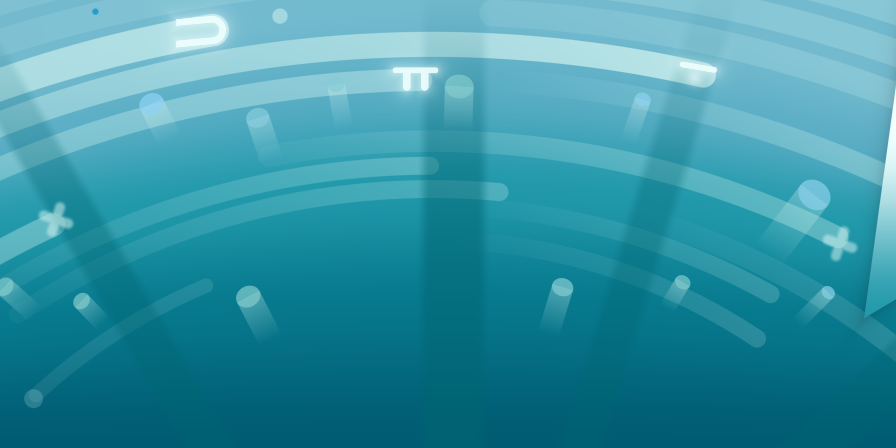
Give the GLSL for this background, as a Shadertoy shader.

```glsl
// Teal dome of nested light trails, crossed by soft shadow beams and small glowing tubes.
// Each trail is a round-ended circular arc; lower arcs have smaller radii.
// Units: 100 = canvas height, x to the right, y downward from the top edge.

const vec3 SKY_TOP = vec3(0.45, 0.73, 0.81);
const vec3 SKY_LOW = vec3(0.35, 0.68, 0.77);
const vec3 TEAL = vec3(0.13, 0.60, 0.67);
const vec3 DEEP = vec3(0.03, 0.48, 0.56);
const vec3 FLOOR = vec3(0.00, 0.36, 0.45);
const vec3 SHADOW = vec3(0.00, 0.40, 0.45);
const vec3 TRAIL = vec3(0.80, 0.94, 0.93);
const vec3 CAP_SKY = vec3(0.55, 0.82, 0.96);
const vec3 CAP_MINT = vec3(0.50, 0.79, 0.79);
const vec3 DOT_BLUE = vec3(0.10, 0.60, 0.82);
const vec3 GLOW = vec3(0.94, 1.00, 1.00);

const float CENTER_X = 96.5;        // symmetry axis of the dome
const float RADIUS_AT_TOP = 302.0;  // radius of the arc that touches y = 0
const float RADIUS_SHRINK = 3.2;    // radius lost per unit of depth
const vec2 VANISH = vec2(99.0, 151.0);

// Trails: crest y, half width, first x, last x; then opacity at both ends
const vec4 TRAILS[12] = vec4[](
    vec4(2.6, 3.6, -20, 47.5), vec4(9.9, 2.8, -20, 157), vec4(17.8, 2.5, -20, 94),
    vec4(17.5, 2.5, 112, 220), vec4(31.5, 2.4, 60, 187), vec4(31.5, 2.6, -20, 12),
    vec4(37, 2, 0, 96), vec4(42.2, 2, 4, 111.5), vec4(46, 2, 104, 172),
    vec4(53.6, 2, 100, 169), vec4(53.6, 1.6, 8, 46), vec4(42, 2.4, 140, 210));
const vec2 TRAIL_ALPHA[12] = vec2[](
    vec2(0.62, 0.70), vec2(0.35, 0.80), vec2(0.30, 0.45), vec2(0.0, 0.45),
    vec2(0.05, 0.36), vec2(0.32, 0.38), vec2(0.06, 0.30), vec2(0.04, 0.27),
    vec2(0.0, 0.20), vec2(0.0, 0.18), vec2(0.09, 0.12), vec2(0.0, 0.20));

// Tubes: cap centre, radius, tail length; ordered from sky blue to mint
const vec4 TUBES[12] = vec4[](
    vec4(33.8, 23.2, 2.8, 9), vec4(143.5, 22.2, 1.8, 10), vec4(181.8, 43.5, 3.8, 17),
    vec4(184.9, 65.3, 1.6, 10), vec4(57.5, 26.3, 2.6, 10), vec4(75, 18.8, 2, 10),
    vec4(125.6, 64.1, 2.4, 11), vec4(1, 64, 2.2, 9), vec4(102.5, 19.3, 3.2, 10),
    vec4(55.4, 66.2, 2.8, 11), vec4(152.4, 63, 1.8, 7), vec4(18.2, 67.2, 2, 7));

// Beams: x at top, x at bottom, half width, opacity
const vec4 BEAMS[4] = vec4[](vec4(-11, 47, 5.5, 0.40), vec4(101.5, 101, 6.8, 0.55),
    vec4(160, 129.5, 4.6, 0.38), vec4(288, 182, 8, 0.35));
// Dots: centre, radius, opacity
const vec4 DOTS[3] = vec4[](vec4(21.3, 2.6, 0.7, 0.9), vec4(62.5, 3.6, 1.7, 0.55),
    vec4(7.5, 89, 2.1, 0.2));

float fill(float d, float soft) { return 1.0 - smoothstep(-soft, soft, d); }

float segment(vec2 p, vec2 a, vec2 b) {
    vec2 ab = b - a;
    return length(p - a - ab * clamp(dot(p - a, ab) / dot(ab, ab), 0.0, 1.0));
}

// Opacity of one round-ended arc
float trail(vec2 p, vec4 s, vec2 alpha, float aa) {
    float radius = RADIUS_AT_TOP - RADIUS_SHRINK * s.x;
    vec2 center = vec2(CENTER_X, s.x + radius);
    float x = clamp(center.x + radius * normalize(p - center).x, s.z, s.w);
    float dx = x - center.x;
    vec2 nearest = vec2(x, center.y - sqrt(radius * radius - dx * dx));
    return fill(length(p - nearest) - s.y, aa) * mix(alpha.x, alpha.y, (x - s.z) / (s.w - s.z));
}

float plusShape(vec2 p, vec2 c) {
    vec2 arm = vec2(2.7, 0.9);
    return min(segment(p, c - arm, c + arm),
               segment(p, c - arm.yx * vec2(-1, 1), c + arm.yx * vec2(-1, 1))) - 1.1;
}

void mainImage(out vec4 fragColor, in vec2 fragCoord) {
    float aa = 75.0 / iResolution.y;
    vec2 p = fragCoord * 100.0 / iResolution.y;
    p.y = 100.0 - p.y;

    // Domed backdrop, flattening toward the floor
    float side = (p.x - CENTER_X) / 100.0, y = p.y / 100.0;
    float depth = y - 0.2 * side * side * (1.0 - y);
    vec3 col = mix(SKY_TOP, SKY_LOW, smoothstep(0.0, 0.23, depth));
    col = mix(col, TEAL, smoothstep(0.18, 0.43, depth));
    col = mix(col, DEEP, smoothstep(0.40, 0.68, depth));
    col = mix(col, FLOOR, smoothstep(0.62, 1.0, depth));

    // Faint outer rings and trails
    for (int i = 0; i < 4; i++) {
        vec4 ring = vec4(2.6 - 8.0 * float(i), 3.0, i == 0 ? 110.0 : -20.0, 220.0);
        col = mix(col, TRAIL, trail(p, ring, vec2(0.12, 0.26), aa));
    }
    for (int i = 0; i < 12; i++) col = mix(col, TRAIL, trail(p, TRAILS[i], TRAIL_ALPHA[i], aa));

    // Shadow beams, stronger with depth
    for (int i = 0; i < 4; i++) {
        float d = abs(p.x - mix(BEAMS[i].x, BEAMS[i].y, y)) - BEAMS[i].z;
        col = mix(col, SHADOW, fill(d, 1.6) * BEAMS[i].w * smoothstep(-0.1, 0.55, y));
    }

    // Tubes with tails pointing to the vanishing point
    for (int i = 0; i < 12; i++) {
        vec4 t = TUBES[i];
        vec2 dir = normalize(VANISH - t.xy), q = p - t.xy;
        vec2 local = vec2(dot(q, vec2(dir.y, -dir.x)), dot(q, dir));
        vec3 tint = mix(CAP_SKY, CAP_MINT, float(i) / 7.0 > 1.0 ? 1.0 : float(i) / 7.0);
        float tail = fill(abs(local.x) - t.z, aa) * step(0.0, local.y);
        col = mix(col, TRAIL, 0.36 * tail * clamp(1.0 - local.y / t.w, 0.0, 1.0));
        col = mix(col, tint, 0.72 * fill(length(local * vec2(1.0, 1.2)) - t.z, aa));
    }
    for (int i = 0; i < 3; i++)
        col = mix(col, i == 0 ? DOT_BLUE : TRAIL, DOTS[i].w * fill(length(p - DOTS[i].xy) - DOTS[i].z, aa));

    // Glowing trail tips: open hook, comb and slanted bar
    float hook = abs(segment(p, vec2(30, 8.3), vec2(47.3, 6.7)) - 2.4) - 0.8;
    float tips = max(hook, 39.3 - p.x);
    tips = min(tips, segment(p, vec2(88.3, 15.7), vec2(97.2, 15.7)) - 0.7);
    for (float x = 90.8; x < 96.0; x += 4.0)
        tips = min(tips, segment(p, vec2(x, 16.5), vec2(x, 19.4)) - 0.9);
    tips = min(tips, segment(p, vec2(152.4, 14.4), vec2(159.4, 15.6)) - 0.7);
    float halo = 0.40 * exp(-0.7 * max(tips, 0.0));
    halo += 0.45 * exp(-0.35 * dot(p - vec2(155, 17.5), p - vec2(155, 17.5)));
    col = mix(col, GLOW, min(max(halo, 0.92 * fill(tips, aa)), 1.0));
    float crosses = min(plusShape(p, vec2(12.5, 49)), plusShape(p, vec2(187.5, 54.4)));
    col = mix(col, TRAIL, 0.55 * fill(crosses, 0.6));

    // Bright slanted panel at the right edge
    float panel = max(200.0 - 0.137 * (p.y - 19.0) - p.x, p.y - 71.0 + 0.6 * (p.x - 193.0));
    col *= 1.0 - 0.14 * exp(-0.6 * max(panel, 0.0));
    col = mix(col, mix(GLOW, TEAL, smoothstep(28.0, 72.0, p.y)), fill(panel, aa));
    fragColor = vec4(col, 1.0);
}
```
